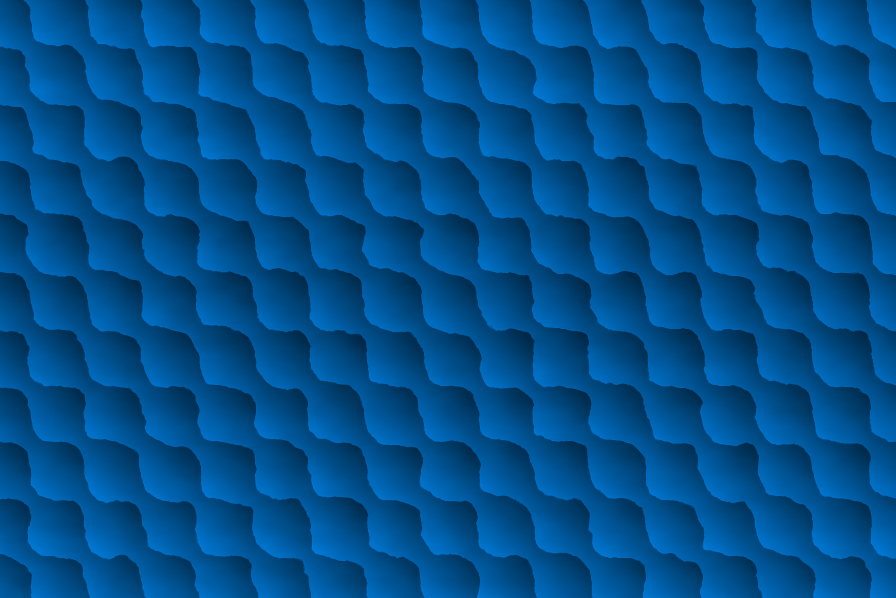
A WebGL 2 fragment shader for this pattern:

```glsl
#version 300 es
precision highp float;

uniform vec2 u_resolution;
out vec4 outColor;

const float PI = 3.14159265;
const vec2 REPEATS = vec2(16.0, 10.55);
const vec3 BLUE = vec3(0.0, 0.565, 1.0);
const float EDGE_OFFSET = 0.77;
const float WAVE_HEIGHT = 0.27;
const float WAVE_PHASE = 0.2;

float hash(vec2 p) {
    vec3 q = fract(vec3(p.xyx) * 0.1031);
    q += dot(q, q.yzx + 33.33);
    return fract((q.x + q.y) * q.z);
}

float valueNoise(vec2 p) {
    vec2 i = floor(p);
    vec2 f = fract(p);
    f = f * f * (3.0 - 2.0 * f);
    float low = mix(hash(i), hash(i + vec2(1.0, 0.0)), f.x);
    float high = mix(hash(i + vec2(0.0, 1.0)), hash(i + 1.0), f.x);
    return mix(low, high, f.y);
}

// Centered fractal noise
float fbm(vec2 p, int octaves) {
    float sum = 0.0;
    float gain = 0.5;
    for (int i = 0; i < octaves; i++) {
        sum += gain * (valueNoise(p) - 0.5);
        p = mat2(1.6, 1.2, -1.2, 1.6) * p + 17.3;
        gain *= 0.5;
    }
    return sum;
}

// Displacement that makes the edges ragged
vec2 raggedOffset(vec2 p, float amount) {
    return amount * vec2(fbm(p * 2.6 + 40.0, 5), fbm(p * 2.6 + 90.0, 5));
}

// Wavy stair edge of one diagonal band
float bandEdge(float along, float band) {
    return band + EDGE_OFFSET + WAVE_HEIGHT * cos(PI * (along + WAVE_PHASE - band));
}

// Dark under the upper right edge, bright toward the lower left
float bandTone(float across, float band) {
    return 0.55 + 0.31 * (band + EDGE_OFFSET - across - 0.5);
}

// Overlapping bands, layered from upper right to lower left
float layeredTone(vec2 cell, vec2 ragged, float blur) {
    float across = cell.x + cell.y;
    float raggedAcross = ragged.x + ragged.y;
    float along = ragged.x - ragged.y;
    float first = floor(raggedAcross) + 1.0;
    float tone = bandTone(across, first);
    for (int i = 1; i <= 2; i++) {
        float band = first - float(i);
        float d = raggedAcross - bandEdge(along, band);
        tone += 0.035 * (1.0 - smoothstep(0.0, 0.05, d));
        tone = mix(bandTone(across, band), tone, smoothstep(-blur, blur, d));
    }
    return tone;
}

void main() {
    vec2 uv = gl_FragCoord.xy / u_resolution;
    vec2 cell = uv * REPEATS;
    float blur = 1.2 * REPEATS.x / u_resolution.x;

    vec2 ragged = cell + raggedOffset(cell, 0.24);
    float tone = layeredTone(cell, ragged, blur);

    // Soft creases and broad light variation
    tone += 0.07 * fbm(cell * vec2(2.5, 4.0), 4);
    tone += 0.03 * cos(2.0 * PI * uv.y);

    outColor = vec4(BLUE * clamp(tone, 0.25, 0.84), 1.0);
}
```
